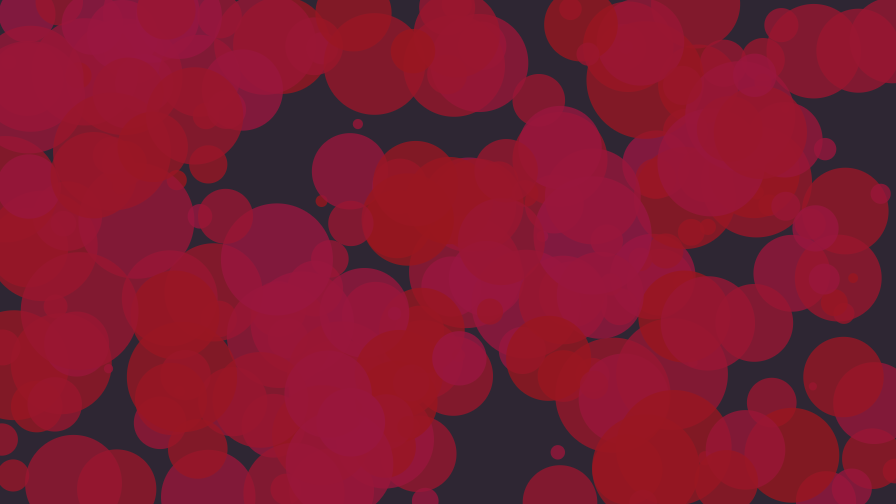
This background is drawn by a WebGL 1 fragment shader. Its source:

```glsl
precision highp float;
// Translucent red and magenta discs scattered over a dark plum ground.
// A hash of each disc's index gives its centre, radius and tint; the
// discs are then blended in order, so overlaps grow richer.

uniform vec2 u_resolution;

const int DISC_COUNT = 235;
const float MIN_RADIUS = 0.008;   // in canvas heights
const float MAX_RADIUS = 0.118;
const float OPACITY = 0.78;
const float SEED = 17.0;
const vec3 GROUND = vec3(0.18, 0.15, 0.20);
const vec3 RED = vec3(0.60, 0.085, 0.11);
const vec3 MAGENTA = vec3(0.60, 0.085, 0.26);

// Four independent values in 0..1 from one number.
vec4 hash4(float n) {
  vec4 p = fract(n * vec4(0.1031, 0.1030, 0.0973, 0.1099));
  p += dot(p, p.wzxy + 33.33);
  return fract((p.xxyz + p.yzzw) * p.zywx);
}

// Antialiased disc coverage; the edge is one pixel wide.
float discMask(vec2 point, vec2 centre, float radius, float pixel) {
  return clamp((radius - distance(point, centre)) / pixel + 0.5, 0.0, 1.0);
}

void main() {
  float pixel = 1.0 / u_resolution.y;
  vec2 point = gl_FragCoord.xy * pixel;
  vec2 canvas = vec2(u_resolution.x * pixel, 1.0);

  // Paint the discs from back to front.
  vec3 colour = GROUND;
  for (int i = 0; i < DISC_COUNT; i++) {
    vec4 random = hash4(float(i) + SEED);
    float radius = mix(MIN_RADIUS, MAX_RADIUS, random.z);
    float mask = discMask(point, random.xy * canvas, radius, pixel);
    vec3 tint = mix(RED, MAGENTA, random.w);
    colour = mix(colour, tint, mask * OPACITY);
  }

  gl_FragColor = vec4(colour, 1.0);
}
```
